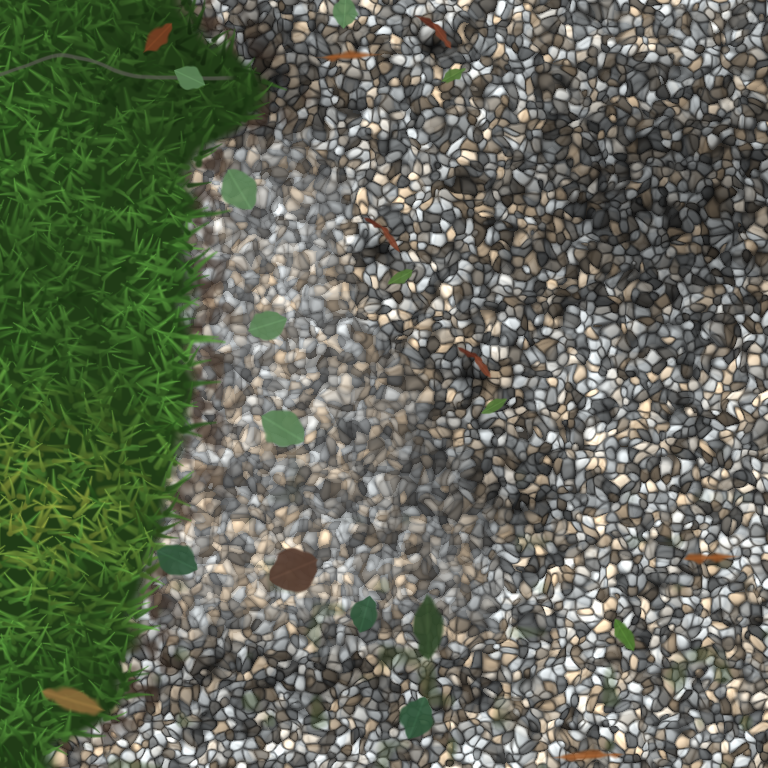
A Shadertoy shader for this texture:

```glsl
vec3 hash3(vec2 p) {
  vec3 q = fract(p.xyx * vec3(0.1031, 0.103, 0.0973));
  q += dot(q, q.yxz + 33.33);
  return fract((q.xxy + q.yzz) * q.zyx);
}

float noise(vec2 p) {
  vec2 i = floor(p), f = fract(p), e = vec2(0, 1);
  f = f * f * (3.0 - 2.0 * f);
  return mix(mix(hash3(i).x, hash3(i + e.yx).x, f.x),
             mix(hash3(i + e).x, hash3(i + e.yy).x, f.x), f.y);
}

mat2 turn(float a) { return mat2(cos(a), -sin(a), sin(a), cos(a)); }

float glow(vec2 p, vec2 center, vec2 radius) {
  vec2 q = (p - center) / radius;
  return exp(-dot(q, q));
}

float lawnEdge(float y) {
  return 0.06 + 0.11 * smoothstep(0.0, 0.1, y) + 0.08 * smoothstep(0.1, 0.5, y)
       + 0.1 * glow(vec2(y), vec2(0.88), vec2(0.085));
}

// Rounded stones from cells with stretched distances
vec3 pebbles(vec2 p, float soft) {
  vec2 nearId = p, nearOffset = p;
  float d1 = 9.0, d2 = 9.0;
  for (int k = 0; k < 9; k++) {
    vec2 id = floor(p) + vec2(k % 3 - 1, k / 3 - 1);
    vec3 rnd = hash3(id);
    vec2 offset = p - id - 0.5 - 0.85 * (rnd.xy - 0.5);
    float d = length(turn(rnd.z * 6.28) * offset * vec2(0.85, 1.2)) * mix(0.75, 1.3, rnd.y);
    if (d < d1) { d2 = d1; d1 = d; nearId = id; nearOffset = offset; }
    else d2 = min(d2, d);
  }
  vec3 rnd = hash3(nearId + 71.0);
  vec3 tint = mix(vec3(0.97, 1, 1.01), vec3(1.12, 0.99, 0.82), smoothstep(0.4, 0.95, rnd.y));
  float body = smoothstep(-0.1, 0.4 + 0.15 * soft, d2 - d1) * smoothstep(1.1, 0.3, d1);
  float shade = mix(0.3 + 0.25 * soft, 1.08, body) * (1.0 + dot(nearOffset, vec2(-0.15, 0.25)));
  return tint * shade * mix(0.24, 0.97, pow(rnd.x, 1.3));
}

vec3 gravel(vec2 p) {
  float border = 0.43 + 0.22 * smoothstep(0.75, 0.25, p.y) + 0.06 * (noise(p * 12.0) - 0.5);
  float soft = smoothstep(0.05, -0.04, p.x - border)
             * smoothstep(0.12, 0.24, p.y) * smoothstep(0.86, 0.78, p.y);
  vec2 q = p + 0.012 * vec2(noise(p * 40.0), noise(p * 40.0 + 40.0));
  vec3 col = mix(pebbles(q * 74.0, soft), pebbles(q * 58.0 + 19.0, soft), 0.2 + 0.25 * soft);
  col = mix(col, vec3(0.53, 0.52, 0.52), 0.04 + 0.14 * soft);

  // Broad patches of shade
  float light = 1.04 + 0.24 * noise(p * 8.0);
  light *= 1.0 - 0.5 * glow(p, vec2(0.87, 0.73), vec2(0.24, 0.18));
  light *= 1.0 - 0.55 * glow(p, vec2(0.35, 0.9), vec2(0.09));
  light *= 1.0 - 0.35 * glow(p, vec2(0.69, 0.35), vec2(0.08, 0.06));
  light *= 1.0 - 0.25 * glow(p, vec2(0.56, 0.38), vec2(0.1, 0.14));
  light *= 1.0 - 0.3 * glow(p, vec2(0.36, 0.12), vec2(0.2, 0.06));

  // Moss and brown litter
  float moss = smoothstep(0.75, 0.95, noise(p * 34.0 + 7.0)) * smoothstep(0.5, 0.05, p.y);
  float rim = glow(p, vec2(lawnEdge(p.y) + 0.015, p.y), vec2(0.04));
  col = mix(col * light, vec3(0.27, 0.34, 0.18), 0.4 * moss);
  return mix(col, vec3(0.24, 0.18, 0.14), 0.65 * rim * smoothstep(0.4, 0.8, noise(p * 70.0)));
}

// Layers of tapered, bent blades rooted on the lawn
vec3 grass(vec3 ground, vec2 p) {
  float side = p.x - lawnEdge(p.y) - 0.03 * (noise(p * 30.0) - 0.5);
  vec3 col = mix(ground, vec3(0.13, 0.23, 0.09), smoothstep(0.012, -0.02, side));
  if (side > 0.09) return col;
  float light = 0.96 + 0.5 * noise(p * 9.0 + 3.0);
  light *= 1.0 - 0.4 * glow(p, vec2(0.28, 0.94), vec2(0.14, 0.12));
  float dry = glow(p, vec2(0.05, 0.34), vec2(0.16, 0.12));
  for (int k = 0; k < 63; k++) {
    float layer = float(k / 9), scale = 20.0 + 3.0 * layer;
    vec2 shift = vec2(17.3, 9.7) * (layer + 1.0), q = p * scale + shift;
    vec2 id = floor(q) + vec2(k % 3 - 1, k / 3 % 3 - 1);
    vec3 rnd = hash3(id), tone = hash3(id + 53.0);
    vec2 root = id + rnd.xy, rootPos = (root - shift) / scale;
    vec2 b = turn((rnd.z - 0.5) * 3.6 - 0.25) * (q - root);
    float t = clamp(b.y, 0.0, 1.0);
    b.x -= (tone.y - 0.5) * 0.5 * t * t;
    float blade = smoothstep(0.07, -0.05, length(b - vec2(0, t)) - 0.1 * (1.0 - t));
    vec3 green = mix(vec3(0.13, 0.26, 0.09), vec3(0.31, 0.52, 0.21), tone.x);
    green = mix(green, vec3(0.52, 0.56, 0.22), dry * tone.z) * light * (0.7 + 0.45 * t);
    col = mix(col, green, 0.9 * blade * step(rootPos.x, lawnEdge(rootPos.y)));
  }
  return col;
}

// Pose holds the center, half length and angle
vec3 leaf(vec3 base, vec2 p, vec4 pose, float width, vec3 tint) {
  vec2 q = turn(pose.w) * (p - pose.xy) / pose.z;
  float body = abs(q.y) - width * (1.0 - q.x * q.x) + 0.2 * (noise(q * 3.0 + pose.xy * 90.0) - 0.5);
  float vein = smoothstep(0.09, 0.0, abs(q.y));
  return mix(base, tint * (0.95 + 0.1 * vein), 0.92 * smoothstep(0.1, -0.08, body));
}

void mainImage(out vec4 fragColor, in vec2 fragCoord) {
  vec2 p = fragCoord / iResolution.xy;
  vec3 col = grass(gravel(p), p);

  // Pale stem across the lawn
  float stemY = 0.896 + 0.03 * glow(p, vec2(0.085, p.y), vec2(0.065)) + 0.004 * noise(p * 40.0);
  float stem = smoothstep(0.004, 0.001, abs(p.y - stemY)) * smoothstep(0.31, 0.29, p.x);
  col = mix(col, vec3(0.34, 0.34, 0.31), 0.75 * stem);

  // Fallen leaves
  vec4 leaves[8] = vec4[8](vec4(0.312, 0.753, 0.031, 2.1), vec4(0.348, 0.577, 0.026, 0.3),
    vec4(0.368, 0.442, 0.033, 2.6), vec4(0.449, 0.985, 0.022, 1.5), vec4(0.247, 0.899, 0.021, 2.7),
    vec4(0.23, 0.271, 0.029, 2.7), vec4(0.475, 0.2, 0.024, 1.3), vec4(0.543, 0.066, 0.029, 1.2));
  for (int i = 0; i < 8; i++)
    col = leaf(col, p, leaves[i], 0.72, i < 5 ? vec3(0.38, 0.54, 0.36) : vec3(0.2, 0.35, 0.24));
  col = leaf(col, p, vec4(0.557, 0.182, 0.042, 1.6), 0.42, vec3(0.2, 0.29, 0.17));
  col = leaf(col, p, vec4(0.813, 0.173, 0.023, 2.1), 0.42, vec3(0.32, 0.49, 0.2));
  col = leaf(col, p, vec4(0.382, 0.258, 0.034, 0.4), 0.85, vec3(0.35, 0.25, 0.2));
  col = leaf(col, p, vec4(0.097, 0.087, 0.042, -0.3), 0.35, vec3(0.56, 0.43, 0.24));
  col = leaf(col, p, vec4(0.205, 0.95, 0.026, 0.8), 0.4, vec3(0.48, 0.25, 0.14));

  // Forked red twigs with a green sliver, and flat orange twigs
  vec2 flats[3] = vec2[3](vec2(0.453, 0.927), vec2(0.925, 0.274), vec2(0.77, 0.016));
  for (int i = 0; i < 3; i++) {
    vec2 c = vec2(0.497, 0.697) + vec2(0.121, -0.168) * float(i);
    if (i == 2) c = vec2(0.565, 0.96);
    col *= 1.0 - 0.6 * glow(p, c - vec2(0.005, 0.02), vec2(0.022, 0.018));
    col = leaf(col, p, vec4(c + vec2(-0.006, 0.01), 0.02, -0.5), 0.16, vec3(0.36, 0.17, 0.12));
    col = leaf(col, p, vec4(c + vec2(0.01, -0.006), 0.02, -0.95), 0.22, vec3(0.48, 0.26, 0.18));
    col = leaf(col, p, vec4(c + vec2(0.025, -0.058), 0.018, 0.5), 0.4, vec3(0.34, 0.48, 0.23));
    col = leaf(col, p, vec4(flats[i], 0.036, 0.05), 0.14, vec3(0.58, 0.34, 0.17));
  }
  fragColor = vec4(clamp(col, 0.0, 1.0), 1);
}
```
